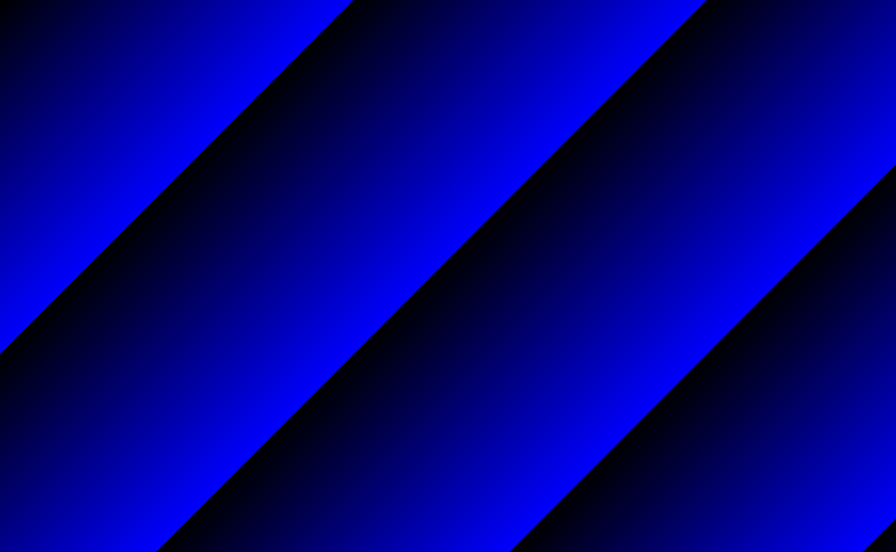
This pattern is drawn by a WebGL 1 fragment shader. Its source:

```glsl
precision mediump float;
// Broad diagonal bands, each a linear ramp from black to pure blue.
// A sawtooth of the distance from the top left corner gives the ramp;
// its sharp reset is smoothed over about one pixel.

uniform vec2 u_resolution;

#define BANDS_ACROSS 2.5355
#define BANDS_DOWN 1.5583
#define DARK_COLOUR vec3(0.0, 0.0, 0.0)
#define BRIGHT_COLOUR vec3(0.0, 0.0, 1.0)
#define EDGE_PIXELS 1.0

// Rising sawtooth with period 1, whose drop has the given width.
float smoothSawtooth(float phase, float edgeWidth) {
    float fromSeam = phase - floor(phase + 0.5);
    float pastSeam = clamp(fromSeam / edgeWidth + 0.5, 0.0, 1.0);
    return clamp(fromSeam + 1.0 - pastSeam, 0.0, 1.0);
}

void main() {
    // Canvas position measured from the top left, 0 to 1 on each axis
    vec2 uv = gl_FragCoord.xy / u_resolution;
    uv.y = 1.0 - uv.y;

    // Band count along the diagonal, and its change over one pixel
    vec2 bands = vec2(BANDS_ACROSS, BANDS_DOWN);
    float phase = dot(uv, bands);
    float edgeWidth = EDGE_PIXELS * length(bands / u_resolution);

    float ramp = smoothSawtooth(phase, edgeWidth);
    gl_FragColor = vec4(mix(DARK_COLOUR, BRIGHT_COLOUR, ramp), 1.0);
}
```
